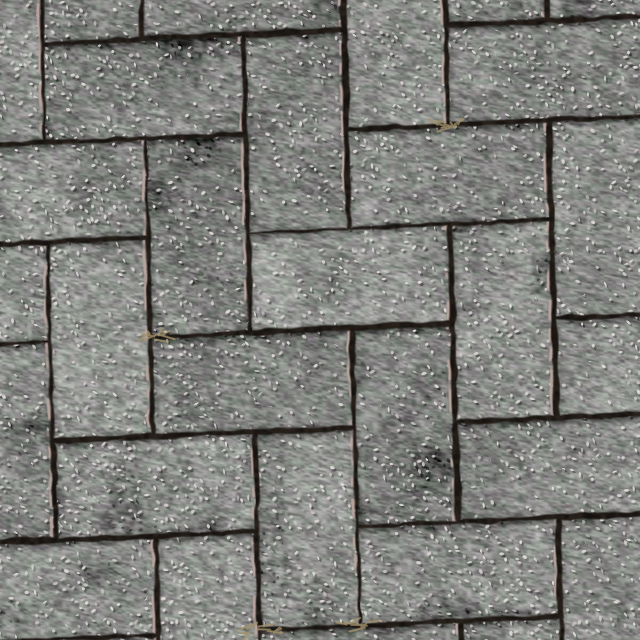
This texture is drawn by a WebGL 2 fragment shader. Its source:

```glsl
#version 300 es
precision highp float;
// Weathered grey concrete pavers in a slightly skewed herringbone, with dark joints and dry straw.

uniform vec2 u_resolution;
out vec4 fragColor;

const vec2 PITCH = vec2(0.1576, 0.1553);   // half a paver long, one paver wide
const vec2 ORIGIN = vec2(0.078, 0.5195);   // lattice node, measured from the upper left
const vec2 SKEW = vec2(-0.026, 0.045);
const vec2 SKEW_CENTRE = vec2(0.39, 0.521);
const float JOINT = 0.0036;                // half width of a joint
const float SOFT = 0.0022;                 // softness of worn edges
const float SPECK_CELLS = 62.0;
const float SPECK_CHANCE = 0.34;
const float STRAW_CHANCE = 0.09;
const vec3 STONE = vec3(0.985, 1.0, 0.975);
const vec3 JOINT_DARK = vec3(0.11, 0.09, 0.075);
const vec3 AGGREGATE = vec3(0.87, 0.85, 0.84);
const vec3 EDGE_PALE = vec3(0.72, 0.64, 0.61);
const vec3 STRAW = vec3(0.64, 0.57, 0.42);

float hash(vec2 p) {
  vec3 q = fract(p.xyx * vec3(0.1031, 0.1030, 0.0973));
  q += dot(q, q.yzx + 33.33);
  return fract((q.x + q.y) * q.z);
}

vec2 hash2(vec2 p) { return vec2(hash(p + 17.3), hash(p + 61.7)); }

float noise(vec2 p) {
  vec2 i = floor(p), f = fract(p);
  f = f * f * (3.0 - 2.0 * f);
  return mix(mix(hash(i), hash(i + vec2(1, 0)), f.x),
             mix(hash(i + vec2(0, 1)), hash(i + vec2(1, 1)), f.x), f.y);
}

// Small tilted chips, one at most in each cell of each layer.
float specks(vec2 p, float seed, float soft) {
  float cover = 0.0;
  for (int i = 0; i < 2; i++) {
    vec2 g = p * SPECK_CELLS + float(i) * vec2(0.47, 0.39);
    vec2 id = floor(g) + seed + float(i) * 131.0;
    vec2 q = fract(g) - 0.3 - 0.4 * hash2(id);
    float angle = 2.4 * (hash(id + 5.0) - 0.35);
    q = mat2(cos(angle), -sin(angle), sin(angle), cos(angle)) * q;
    vec2 radius = vec2(0.15, 0.09) + vec2(0.13, 0.08) * hash2(id + 9.0);
    float chance = SPECK_CHANCE * (0.4 + 1.2 * noise(p * 14.0 + seed));
    float shape = 1.0 - smoothstep(0.8 - soft, 1.1 + soft, length(q / radius));
    cover = max(cover, shape * step(hash(id + 3.0), chance) * (0.5 + 0.5 * hash(id + 7.0)));
  }
  return cover;
}

float segment(vec2 p, vec2 a, vec2 b) {
  vec2 ab = b - a;
  return length(p - a - ab * clamp(dot(p - a, ab) / dot(ab, ab), 0.0, 1.0));
}

// Loose fibres gathered at a few of the lattice nodes.
float straw(vec2 g, float pixel) {
  vec2 node = floor(g + 0.5), p = (g - node) * PITCH;
  if (hash(node + 43.0) > STRAW_CHANCE) return 0.0;
  float cover = 0.0;
  for (int i = 0; i < 10; i++) {
    vec2 seed = node * 7.0 + float(i) * 13.0;
    vec2 a = (hash2(seed) - 0.5) * vec2(0.045, 0.013);
    vec2 b = a + (hash2(seed + 29.0) - 0.5) * vec2(0.05, 0.022);
    cover = max(cover, 1.0 - smoothstep(0.0004, 0.0012 + pixel, segment(p, a, b)));
  }
  return cover;
}

void main() {
  vec2 p = gl_FragCoord.xy / u_resolution;
  p.y = 1.0 - p.y;
  float pixel = 1.0 / u_resolution.y;
  vec2 g = (p - ORIGIN + SKEW * (p - SKEW_CENTRE).yx) / PITCH;

  // Herringbone: each row steps one cell through left, right, top, bottom halves.
  vec2 cell = floor(g);
  float part = mod(cell.x + cell.y - 1.0, 4.0);
  bool flat_ = part < 1.5;
  vec2 size = flat_ ? vec2(2, 1) : vec2(1, 2);
  vec2 id = cell;
  if (part > 0.5 && flat_) id.x -= 1.0;
  if (part > 2.5) id.y -= 1.0;

  // Distances to the worn sides of this paver, in canvas units.
  vec2 q = (g - id - 0.5 * size) * PITCH + (hash2(id) - 0.5) * 0.003;
  q += 0.0035 * (vec2(noise(p * 55.0), noise(p * 55.0 + 80.0)) - 0.5);
  vec2 halfSize = 0.5 * size * PITCH;
  vec2 side = halfSize - abs(q);
  float edge = min(side.x, side.y);

  // Slanted fine grain, cloudy wear and a tone of its own for every paver.
  vec2 s = p + vec2(0.0, -0.18 * p.x);
  float grain = noise(s * vec2(75, 190)) + noise(s * vec2(150, 330) + 40.0) - 1.0;
  float cloud = noise(p * 11.0 + id * 3.7) + 0.5 * noise(p * 31.0) - 0.75;
  float tone = 0.545 + 0.19 * grain + 0.11 * cloud + 0.07 * (hash(id + 11.0) - 0.5);
  float stain = smoothstep(0.6, 0.9, noise(p * 15.0 + id * 5.3)) * step(0.55, hash(id + 23.0));
  tone -= stain * 0.22 * noise(p * 85.0);
  tone -= 0.13 * (1.0 - smoothstep(0.004, 0.019, q.y + halfSize.y));
  tone -= 0.07 * (1.0 - smoothstep(0.003, 0.014, edge));
  float soft = min(0.5, 0.15 + 60.0 * pixel);
  tone -= 0.17 * specks(p - vec2(0.003, 0.0035), 0.0, soft);
  tone -= 0.16 * specks(p, 307.0, soft) * (0.4 + stain);
  vec3 color = tone * STONE;
  color += vec3(0.03, -0.02, 0.025) * (noise(p * vec2(70, 110) + 9.0) - 0.5);
  color = mix(color, AGGREGATE, specks(p, 0.0, soft));

  // Broken pale rim along the right side, then the joint and the straw over it.
  float rim = 1.0 - smoothstep(0.0006, 0.0024 + pixel, abs(halfSize.x - q.x - 0.0062));
  color = mix(color, EDGE_PALE, rim * smoothstep(0.3, 0.65, noise(p * vec2(20, 65))));
  float width = JOINT * (0.7 + 0.7 * noise(p * 38.0 + 15.0));
  float blur = max(SOFT, pixel);
  float joint = 1.0 - smoothstep(width - blur, width + blur, edge);
  color = mix(color, JOINT_DARK * (0.7 + 0.8 * noise(p * 140.0)), joint);
  color = mix(color, STRAW, 0.8 * straw(g, pixel));
  fragColor = vec4(clamp(color, 0.0, 1.0), 1.0);
}
```
